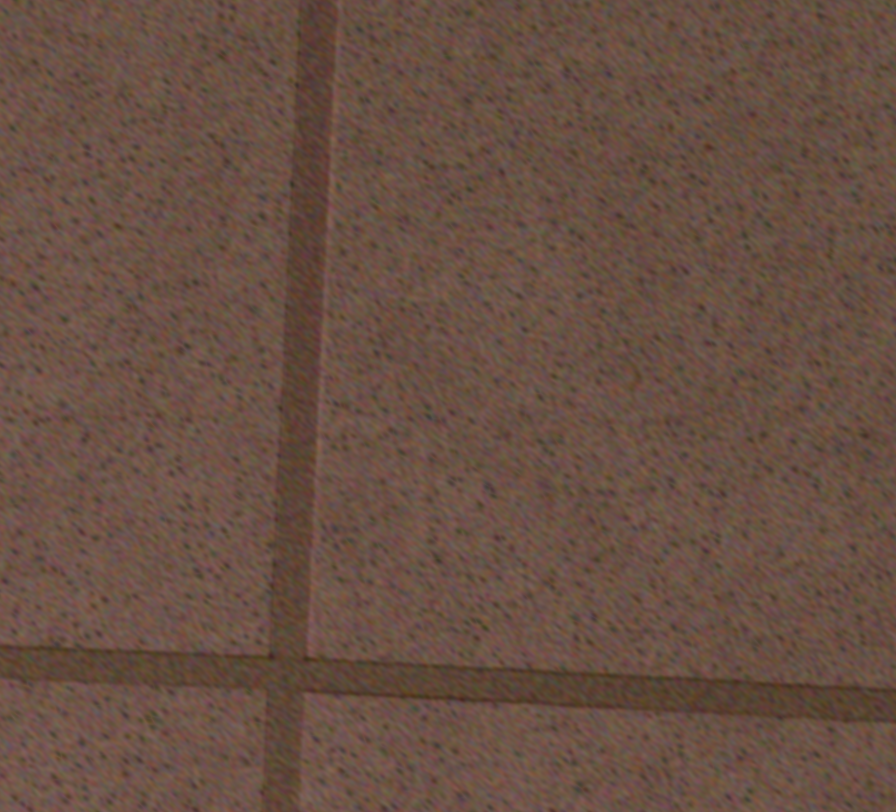
Reproduce this texture procedurally as a WebGL 1 fragment shader.

```glsl
precision highp float;
// Speckled ceiling tiles divided by a slightly skewed, dull brown cross of bars.
// Bars are distances to sloping lines; flecks are jittered ellipses in a grid;
// gradient noise stretched along a diagonal adds the coloured grain.
uniform vec2 u_resolution;

const vec2 GRAIN_DIR = vec2(0.77, -0.64);

vec2 hash2(vec2 p) {
  vec3 q = fract(p.xyx * vec3(0.1031, 0.1030, 0.0973));
  q += dot(q, q.yzx + 33.33);
  return fract((q.xx + q.yz) * q.zy);
}

float cornerSlope(vec2 cell, vec2 offset) {
  float angle = 6.2832 * hash2(cell).x;
  return dot(vec2(cos(angle), sin(angle)), offset);
}

float gradientNoise(vec2 p) {
  vec2 i = floor(p), f = fract(p);
  vec2 w = f * f * f * (f * (f * 6.0 - 15.0) + 10.0);
  float low = mix(cornerSlope(i, f),
                  cornerSlope(i + vec2(1, 0), f - vec2(1, 0)), w.x);
  float high = mix(cornerSlope(i + vec2(0, 1), f - vec2(0, 1)),
                   cornerSlope(i + vec2(1, 1), f - vec2(1, 1)), w.x);
  return mix(low, high, w.y);
}

// Coordinates along and across the diagonal grain
vec2 grainSpace(vec2 p) {
  return vec2(dot(p, GRAIN_DIR), dot(p, vec2(-GRAIN_DIR.y, GRAIN_DIR.x)));
}

vec3 colourNoise(vec2 p) {
  return vec3(gradientNoise(p + 11.3), gradientNoise(p + 157.7),
              gradientNoise(p + 291.1));
}

// Soft line of given half width around zero
float ridge(float d, float width) {
  return exp(-d * d / (width * width));
}

float band(float d, float halfWidth, float blur) {
  return 1.0 - smoothstep(-blur, blur, abs(d) - halfWidth);
}

// Darkness of flecks scattered over a grid with the given number of cells
float flecks(vec2 p, float cells, float share, float seed) {
  vec2 g = p * cells;
  vec2 home = floor(g);
  float dark = 0.0;
  for (int y = -1; y <= 1; y++) {
    for (int x = -1; x <= 1; x++) {
      vec2 cell = home + vec2(float(x), float(y));
      vec2 spot = cell + hash2(cell + seed);
      vec2 traits = hash2(cell + seed + 71.0);
      vec2 d = grainSpace((g - spot) / cells);
      float size = mix(0.0026, 0.0042, traits.y);
      float r = length(d * vec2(0.68, 1.15)) / size;
      float strength = step(traits.x, share) * mix(0.3, 1.0, traits.y);
      dark = max(dark, strength * exp(-r * r));
    }
  }
  return dark;
}

// Signed offset from the upright bar
float uprightOffset(vec2 p) {
  return p.x - (0.3465 + 0.0475 * p.y);
}

// Signed offset from the crossbar, which bends at the junction
float crossOffset(vec2 p) {
  float x = p.x - 0.344;
  return p.y - (0.1710 - 0.039 * min(x, 0.0) - 0.0535 * max(x, 0.0));
}

void main() {
  vec2 p = gl_FragCoord.xy / u_resolution.y;
  vec2 grain = grainSpace(p);
  float wobble = 0.0015 * gradientNoise(p * 28.0);
  float u = uprightOffset(p) + wobble;
  float c = crossOffset(p) + wobble;
  float blur = 0.0036;

  // Tile surface: broad light, then flecks
  vec3 tile = mix(vec3(0.445, 0.337, 0.294), vec3(0.404, 0.311, 0.258),
                  smoothstep(0.0, 1.2, p.x * 0.55 + p.y * 0.6));
  tile += 0.022 * gradientNoise(p * 7.0) + 0.020 * gradientNoise(p * 24.0);
  float dark = max(flecks(p, 58.0, 0.52, 3.0), flecks(p, 43.0, 0.38, 129.0));
  vec3 fleckColour = vec3(0.265, 0.218, 0.175) + 0.05 * colourNoise(p * 45.0);
  vec3 col = mix(tile, fleckColour, dark * 0.72);

  // Lit lip and shaded seam beside the upright
  float aboveCross = smoothstep(0.015, 0.025, c);
  float lip = ridge(u - 0.0250, 0.0050) * mix(0.3, 1.0, aboveCross);
  col = mix(col, tile + vec3(0.050, 0.022, 0.030), lip * 0.85);
  col -= vec3(0.055) * ridge(u + 0.0225, 0.0035);
  vec3 uprightColour = mix(vec3(0.365, 0.278, 0.218), vec3(0.352, 0.254, 0.207),
                           smoothstep(0.1, 0.7, p.y));
  uprightColour += vec3(0.025, 0.002, 0.008) * smoothstep(0.006, 0.02, u);
  col = mix(col, uprightColour, band(u, 0.0212, blur));

  // Crossbar over it, with seams that vary along its length
  float rightPart = smoothstep(0.35, 0.39, p.x);
  float fade = 1.0 - smoothstep(0.5, 0.95, p.x);
  float lowerSeam = mix(0.25, 0.4 + 0.6 * fade, rightPart);
  vec3 crossColour = mix(vec3(0.364, 0.276, 0.214), vec3(0.345, 0.260, 0.197),
                         smoothstep(0.3, 0.9, p.x));
  col = mix(col, crossColour, band(c, 0.0202, blur));
  float openSide = 1.0 - 0.65 * band(u, 0.02, blur);
  col -= vec3(0.050) * ridge(c - 0.0195, 0.0036) * openSide;
  col -= vec3(0.085) * ridge(c + 0.0205, 0.0034) * lowerSeam * openSide;

  // Small shadows at the upper corners of the junction
  float corner = ridge(abs(u) - 0.021, 0.005) * ridge(c - 0.02, 0.006);
  col -= vec3(0.060) * corner;

  // Fine coloured grain and wider colour blotches
  col += vec3(0.085, 0.066, 0.092) * colourNoise(grain * vec2(85.0, 160.0));
  col += 0.035 * gradientNoise(grain * vec2(100.0, 175.0) + 83.0);
  col += vec3(0.044, 0.034, 0.050) * colourNoise(grain * vec2(36.0, 58.0) + 40.0);
  gl_FragColor = vec4(clamp(col, 0.0, 1.0), 1.0);
}
```
